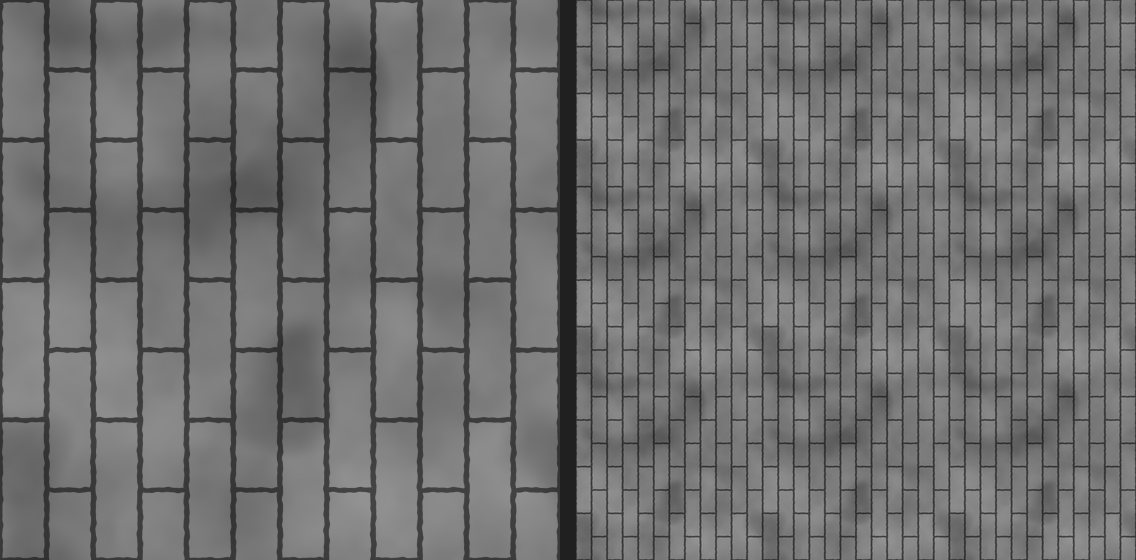
Left, the tile; right, the same tile 3 across and 3 down.
A WebGL 1 fragment shader for this texture:

```glsl
precision highp float;
uniform vec2 u_resolution;

#define COLUMNS 12.0
#define ROWS 4.0
#define JOINT_SIZE vec2(0.0096, 0.0086)
#define WOBBLE 0.0007
#define STONE_COLOR vec3(0.488)
#define JOINT_COLOR vec3(0.228)
#define CLOUD_STRENGTH 0.5
#define GRIME_STRENGTH 0.2
#define BRICK_VARIATION 0.05

const float TAU = 6.28318;

vec3 hash3(vec2 p) {
  vec3 q = vec3(dot(p, vec2(127.1, 311.7)), dot(p, vec2(269.5, 183.3)), dot(p, vec2(419.2, 371.9)));
  return fract(sin(q) * 43758.55);
}

// Smooth cellular noise: blends the values of jittered points, wraps every n cells
float cellNoise(vec2 uv, float n, float seed) {
  vec2 p = uv * n;
  vec2 cell = floor(p);
  float sum = 0.0;
  float total = 0.0001;
  for (int j = -1; j <= 1; j++) {
    for (int i = -1; i <= 1; i++) {
      vec2 neighbor = cell + vec2(float(i), float(j));
      vec3 rnd = hash3(mod(neighbor, n) + seed);
      vec2 toPoint = neighbor + 0.25 + 0.5 * rnd.xy - p;
      float falloff = max(0.0, 1.0 - dot(toPoint, toPoint) / 1.5625);
      float weight = falloff * falloff * falloff;
      sum += weight * rnd.z;
      total += weight;
    }
  }
  return sum / total;
}

float clouds(vec2 uv) {
  float sum = 0.0;
  float amplitude = 0.5;
  float cells = 6.0;
  for (int i = 0; i < 4; i++) {
    sum += amplitude * (cellNoise(uv, cells, 7.0 + cells) - 0.5);
    amplitude *= 0.5;
    cells *= 2.0;
  }
  return sum;
}

// Layered sines with whole frequencies, so the uneven edges wrap
vec2 edgeWobble(vec2 uv) {
  vec2 a = TAU * uv.yx;
  vec2 b = TAU * uv;
  return WOBBLE * (sin(a * 23.0 + 2.0 * sin(b * 5.0 + a * 3.0))
                 + 0.7 * sin(a * 41.0 + b * 17.0 + 1.3)
                 + 0.4 * sin(a * 67.0 - b * 31.0 + 4.1));
}

void main() {
  vec2 uv = gl_FragCoord.xy / u_resolution;
  vec2 grid = vec2(COLUMNS, ROWS);

  // Upright bricks, every other column shifted by half a brick
  vec2 p = (uv + edgeWobble(uv)) * grid;
  float column = mod(floor(p.x), COLUMNS);
  p.y += 0.5 * mod(column, 2.0);
  vec2 brick = vec2(column, mod(floor(p.y), ROWS));

  // Distance from the joint border, positive inside the brick
  vec2 local = fract(p);
  vec2 border = min(local, 1.0 - local) / grid - 0.5 * JOINT_SIZE;
  float softness = max(0.0008, 0.75 / min(u_resolution.x, u_resolution.y));
  vec2 inside = smoothstep(-softness, softness, border);
  float stone = inside.x * inside.y;

  // Mottling and dark blotches run across both stone and joints
  float shade = 1.0 + CLOUD_STRENGTH * clouds(uv);
  shade -= GRIME_STRENGTH * smoothstep(0.58, 0.95, cellNoise(uv, 7.0, 53.0));
  float tone = 1.0 + BRICK_VARIATION * (hash3(brick + 91.0).x - 0.5);

  vec3 color = mix(JOINT_COLOR, STONE_COLOR * tone, stone) * shade;
  gl_FragColor = vec4(color, 1.0);
}
```
